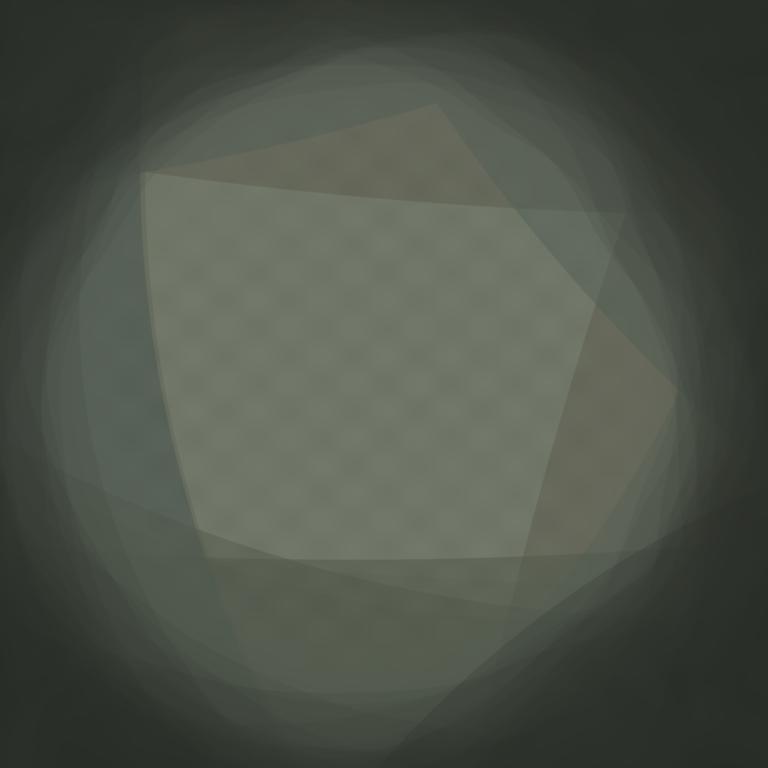
This background is drawn by a Shadertoy shader. Its source:

```glsl
// Overlapping translucent sheets around a pale sage centre, darkening outward.
// Bowed lines bound the large sheets; a loop of wide arcs builds the dark rim,
// and a staggered cosine lattice lays soft dapples over the middle.

const vec3 SAGE = vec3(0.437, 0.464, 0.405);
const vec3 OLIVE = vec3(0.385, 0.395, 0.340);
const vec3 SLATE = vec3(0.310, 0.355, 0.325);
const vec3 MOSS = vec3(0.315, 0.345, 0.295);
const vec3 DARK = vec3(0.160, 0.176, 0.153);

float hash(float n) {
    return fract(sin(n * 12.9898) * 4375.85);
}

vec2 gradient(vec2 cell) {
    float a = 6.2832 * hash(dot(cell, vec2(1.37, 7.91)));
    return vec2(cos(a), sin(a));
}

float gradientNoise(vec2 p) {
    vec2 i = floor(p), f = p - i;
    vec2 u = f * f * f * (f * (f * 6.0 - 15.0) + 10.0);
    vec2 e = vec2(1.0, 0.0);
    float low = mix(dot(gradient(i), f), dot(gradient(i + e), f - e), u.x);
    float high = mix(dot(gradient(i + e.yx), f - e.yx),
                     dot(gradient(i + 1.0), f - 1.0), u.x);
    return mix(low, high, u.y);
}

// Signed distance to a bowed line from a to b, positive on its left side
float bowed(vec2 p, vec2 a, vec2 b, float bow) {
    vec2 d = b - a, r = p - a;
    float len = length(d);
    float t = dot(r, d) / (len * len);
    return (d.x * r.y - d.y * r.x) / len - 4.0 * bow * len * t * (1.0 - t);
}

// Soft coverage of the positive side
float cover(float dist) {
    float w = 1.0 / min(iResolution.x, iResolution.y);
    return smoothstep(-w, w, dist);
}

void mainImage(out vec4 fragColor, in vec2 fragCoord) {
    vec2 p = fragCoord / iResolution.xy;
    vec2 fromCentre = p - vec2(0.477, 0.495);
    float radius = length(fromCentre);
    vec3 col = SAGE;

    // Main pane: top, left, right and bottom sides
    float top = bowed(p, vec2(0.189, 0.776), vec2(0.938, 0.720), -0.016);
    float left = bowed(p, vec2(0.273, 0.271), vec2(0.189, 0.760), 0.040);
    float right = bowed(p, vec2(0.853, 0.830), vec2(0.651, 0.154), -0.015);
    float bottom = bowed(p, vec2(1.0, 0.297), vec2(0.05, 0.286), 0.021);
    col = mix(col, OLIVE, 0.80 * cover(top));
    col = mix(col, OLIVE, 0.60 * cover(left));
    col = mix(col, OLIVE, 0.80 * cover(right));
    col = mix(col, MOSS, 0.50 * cover(bottom));

    // Tilted pane: peaked upper corner, left side and lower curves
    float wedge = bowed(p, vec2(0.189, 0.776), vec2(0.569, 0.866), -0.015);
    float diagonal = bowed(p, vec2(0.569, 0.866), vec2(0.94, 0.44), -0.030);
    float outerLeft = bowed(p, vec2(0.26, 0.297), vec2(0.184, 0.87), 0.045);
    float sweep = bowed(p, vec2(0.703, 0.206), vec2(0.065, 0.395), 0.045);
    float lowCurve = bowed(p, vec2(0.703, 0.193), vec2(0.273, 0.271), 0.042);
    float lowLine = bowed(p, vec2(0.82, 0.238), vec2(0.273, 0.271), 0.010);
    float lowRight = bowed(p, vec2(0.885, 0.492), vec2(0.703, 0.206), 0.030);
    col = mix(col, SLATE, 0.42 * cover(max(wedge, diagonal)));
    col = mix(col, SLATE, 0.65 * cover(outerLeft));
    col = mix(col, MOSS, 0.45 * cover(sweep));
    col = mix(col, MOSS, 0.25 * cover(lowCurve));
    col = mix(col, MOSS, 0.15 * cover(lowLine));
    col = mix(col, SLATE, 0.30 * cover(lowRight));

    // Faint outer sheets at the far left and lower right
    float farLeft = bowed(p, vec2(0.18, 0.245), vec2(0.104, 0.62), 0.060);
    float farCorner = bowed(p, vec2(0.88, 0.31), vec2(0.61, 0.12), -0.03);
    col = mix(col, DARK, 0.10 * cover(farLeft));
    col = mix(col, DARK, 0.22 * cover(farCorner));

    // Staggered dapples, fading toward the rim
    vec2 lattice = 6.2832 * (p - vec2(0.377, 0.645)) / vec2(0.084, 0.072);
    float dapple = cos(lattice.x) * cos(lattice.y);
    dapple *= 0.8 + 0.6 * gradientNoise(p * 9.0);
    col += 0.011 * dapple * (1.0 - smoothstep(0.25, 0.42, radius));

    // Rim: many wide arcs at scattered distances, slightly warped
    vec2 warp = vec2(gradientNoise(p * 5.0), gradientNoise(p * 5.0 + 17.0));
    vec2 q = fromCentre + 0.025 * warp;
    for (int i = 0; i < 64; i++) {
        float k = float(i);
        float angle = k * 2.39996;
        float reach = 0.37 + 0.16 * hash(k + 1.0);
        float curve = 0.48 + 0.55 * hash(k + 71.0);
        vec2 away = vec2(cos(angle), sin(angle));
        float arc = length(q - away * (reach - curve)) - curve;
        col = mix(col, DARK, (0.06 + 0.06 * hash(k + 33.0)) * cover(arc));
    }

    // Smooth falloff and faint smoke in the dark border
    float rim = smoothstep(0.34, 0.58, radius);
    col = mix(col, DARK, 0.35 * rim);
    col += 0.012 * rim * gradientNoise(p * vec2(11.0, 8.0) + 2.0 * warp);
    fragColor = vec4(col, 1.0);
}
```
